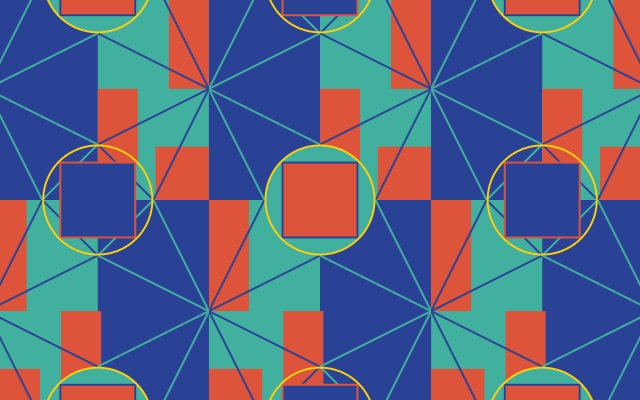
A Shadertoy shader for this pattern:

```glsl
const vec3 BLUE = vec3(0.16, 0.26, 0.59);
const vec3 TEAL = vec3(0.26, 0.69, 0.62);
const vec3 RED = vec3(0.87, 0.33, 0.23);
const vec3 YELLOW = vec3(1.0, 0.81, 0.03);

const float CELLS_HIGH = 3.6;   // unit cells across the canvas height
const float STROKE = 0.0175;    // line width, in cells

float boxDistance(vec2 p, vec2 halfSize) {
    vec2 d = abs(p) - halfSize;
    return length(max(d, 0.0)) + min(max(d.x, d.y), 0.0);
}

float rectDistance(vec2 p, vec2 low, vec2 high) {
    return boxDistance(p - 0.5 * (low + high), 0.5 * (high - low));
}

float segmentDistance(vec2 p, vec2 a, vec2 b) {
    vec2 ab = b - a;
    return length(p - a - ab * clamp(dot(p - a, ab) / dot(ab, ab), 0.0, 1.0));
}

float fill(float dist, float px) {
    return clamp(0.5 - dist / px, 0.0, 1.0);
}

float stroke(float dist, float width, float px) {
    return fill(abs(dist) - 0.5 * width, px);
}

// Blue ground with a teal column and red blocks; flip is 1 in mirrored bands
vec3 blocks(vec2 p, float flip, float px) {
    float teal = fill(rectDistance(p, vec2(0.0), vec2(1.0, 2.0)), px);
    float shift = -0.03 * flip;
    float red = rectDistance(p, vec2(0.64, 1.0), vec2(1.0, 2.0));
    red = min(red, rectDistance(p, vec2(shift, 0.33), vec2(shift + 0.36, 1.0)));
    red = min(red, rectDistance(p, vec2(0.52, 0.0), vec2(1.0, 0.48)));
    return mix(mix(BLUE, TEAL, teal), RED, fill(red, px));
}

// Rays from the cell corners, joined by a diamond around the centre
float starDistance(vec2 p) {
    vec2 q = abs(p);
    vec2 top = vec2(0.0, 0.5);
    float d = segmentDistance(q, vec2(1.0), top);
    d = min(d, segmentDistance(q, vec2(1.0), top.yx));
    return min(d, segmentDistance(q, top, top.yx));
}

// Ringed square; odd medallions swap colours and have no backing disc
vec3 medallion(vec3 color, vec2 p, float odd, float px) {
    float ring = length(p) - 0.491;
    float square = boxDistance(p, vec2(0.337));
    color = mix(color, TEAL, fill(ring, px) * (1.0 - odd));
    color = mix(color, mix(RED, BLUE, odd), fill(square, px));
    color = mix(color, mix(BLUE, RED, odd), stroke(square, STROKE, px));
    return mix(color, YELLOW, stroke(ring, STROKE, px));
}

void mainImage(out vec4 fragColor, in vec2 fragCoord) {
    float px = CELLS_HIGH / iResolution.y;
    vec2 p = (fragCoord - 0.5 * iResolution.xy) * px;

    // Tiles two cells wide, centred on the medallions
    vec2 tile = floor(0.5 * (p + 1.0));
    vec2 local = p - 2.0 * tile;
    float odd = mod(tile.x + tile.y, 2.0);

    // Alternate bands mirror the blocks left to right
    float flip = mod(floor(0.5 * p.y), 2.0);
    vec2 bandPos = vec2(local.x * (1.0 - 2.0 * flip), mod(p.y, 2.0));

    vec3 color = blocks(bandPos, flip, px);
    vec3 lineColor = mix(TEAL, BLUE, fill(-bandPos.x, px));
    color = mix(color, lineColor, stroke(starDistance(local), STROKE, px));
    color = medallion(color, local, odd, px);
    fragColor = vec4(color, 1.0);
}
```
